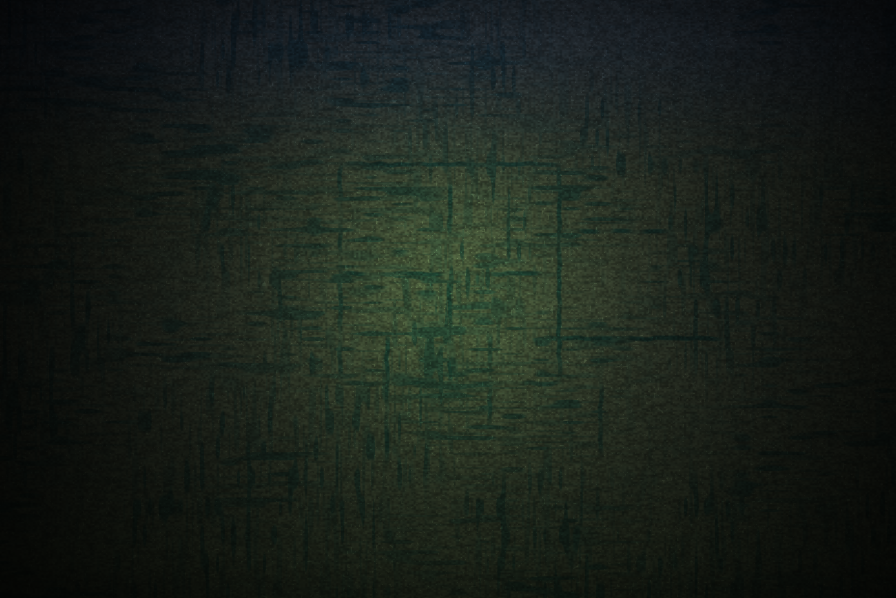
Give the GLSL for this background, as a WebGL 1 fragment shader.

```glsl
precision highp float;
// Dark olive woven cloth with a soft green glow, a cool top and ragged teal threads.

uniform vec2 u_resolution;

const vec3 TOP_COLOR = vec3(0.125, 0.152, 0.178);
const vec3 MIDDLE_COLOR = vec3(0.178, 0.202, 0.158);
const vec3 BOTTOM_COLOR = vec3(0.096, 0.118, 0.078);
const vec3 GLOW_COLOR = vec3(0.090, 0.132, 0.055);
const vec3 THREAD_TINT = vec3(0.36, 0.72, 0.84);
const vec2 GLOW_CENTER = vec2(0.005, 0.005);
const vec2 GRID_CENTER = vec2(0.003, 0.042);
const float GLOW_SPREAD = 0.055;
const float VIGNETTE_SPREAD = 0.40;
const float GRID_STEP = 0.183;
const float THREAD_WIDTH = 0.0058;
const float FIBRE_STRENGTH = 0.72;
const float GRAIN_STRENGTH = 0.62;

float hash(vec2 p) {
  return fract(sin(dot(p, vec2(12.9898, 78.233))) * 43758.5453);
}

float noise(vec2 p) {
  vec2 i = floor(p);
  vec2 f = fract(p);
  f = f * f * (3.0 - 2.0 * f);
  float low = mix(hash(i), hash(i + vec2(1.0, 0.0)), f.x);
  float high = mix(hash(i + vec2(0.0, 1.0)), hash(i + vec2(1.0, 1.0)), f.x);
  return mix(low, high, f.y);
}

// Ragged thread along q.x at height "level", between the two ends of "span".
float thread(vec2 q, float level, vec2 span) {
  float across = abs(q.y - level + (noise(q * vec2(60.0, 20.0)) - 0.5) * 0.004);
  float body = 1.0 - smoothstep(0.3 * THREAD_WIDTH, THREAD_WIDTH, across);
  float ends = smoothstep(span.x - 0.015, span.x + 0.02, q.x)
             * (1.0 - smoothstep(span.y - 0.02, span.y + 0.015, q.x));
  float wear = 0.25 + 0.75 * smoothstep(0.15, 0.7, noise(vec2(q.x * 38.0, level * 90.0)));
  return body * ends * wear;
}

// Short scattered fibres along q.x, in loose clusters; "seed" varies the layout.
float fibres(vec2 q, float seed) {
  float cluster = 0.25 + 0.75 * smoothstep(0.25, 0.7, noise(q * vec2(6.0, 9.0) + seed));
  float coarse = smoothstep(0.64, 0.82, noise(q * vec2(21.0, 115.0) + seed));
  float fine = smoothstep(0.55, 0.85, noise(q * vec2(16.0, 210.0) - seed));
  return cluster * max(0.95 * coarse, 0.5 * fine);
}

// Three by three threads that form a divided square.
float squareGrid(vec2 p) {
  vec2 q = p - GRID_CENTER;
  vec2 span = vec2(-GRID_STEP, GRID_STEP);
  float cover = 0.0;
  for (int i = -1; i <= 1; i++) {
    float level = float(i) * GRID_STEP;
    cover = max(cover, thread(q, level, span));
    cover = max(cover, thread(q.yx, level, span));
  }
  return cover;
}

// Longer loose threads between and beyond the square.
float looseThreads(vec2 p) {
  float cover = thread(p, -0.066, vec2(0.16, 0.46));
  cover = max(cover, thread(p, 0.113, vec2(0.19, 0.38)));
  cover = max(cover, 0.6 * thread(p, 0.178, vec2(-0.36, -0.17)));
  cover = max(cover, 0.6 * thread(p, -0.350, vec2(0.09, 0.31)));
  cover = max(cover, thread(p.yx, -0.102, vec2(-0.28, -0.06)));
  cover = max(cover, thread(p.yx, 0.070, vec2(-0.22, -0.06)));
  cover = max(cover, 0.8 * thread(p.yx, 0.256, vec2(-0.26, -0.08)));
  return cover;
}

void main() {
  vec2 p = (gl_FragCoord.xy - 0.5 * u_resolution) / u_resolution.y;

  // Vertical colour wash, darkened towards both sides
  vec3 color = mix(BOTTOM_COLOR, MIDDLE_COLOR, smoothstep(-0.55, 0.02, p.y));
  color = mix(color, TOP_COLOR, smoothstep(0.15, 0.46, p.y));
  float side = p.x - 0.025;
  color *= exp(-side * side / VIGNETTE_SPREAD);
  color *= 1.0 - 0.2 * smoothstep(0.42, 0.5, abs(p.y));

  // Central glow
  vec2 g = p - GLOW_CENTER;
  color += GLOW_COLOR * exp(-dot(g, g) / GLOW_SPREAD);

  // Threads dye the cloth teal
  float scatter = max(fibres(p, 3.7), fibres(p.yx, 21.3));
  float cover = max(squareGrid(p), looseThreads(p));
  cover = max(0.9 * cover, FIBRE_STRENGTH * scatter);
  color *= mix(vec3(1.0), THREAD_TINT, clamp(cover, 0.0, 1.0));

  // Paper grain with a slight horizontal weave
  float grain = 0.7 * noise(p * vec2(270.0, 342.0)) + 0.3 * noise(p * vec2(60.0, 220.0));
  color *= 1.03 + GRAIN_STRENGTH * (grain - 0.5);
  float speck = smoothstep(0.82, 1.0, noise(p * 310.0 + 17.0));
  color += 0.35 * speck * color;

  gl_FragColor = vec4(color, 1.0);
}
```
